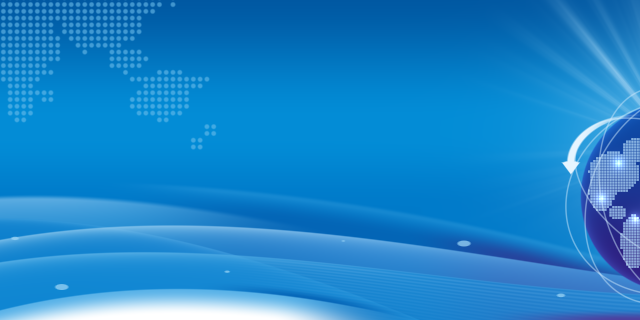
Write a Shadertoy shader that draws this background.

```glsl
// Blue banner: dotted world map, flowing light ribbons and a glowing globe at the right.

float hash(float n) {
    n = fract(n * 0.1031);
    n *= n + 33.33;
    return fract(n * (n + n));
}

float noise(float x) {
    float f = fract(x);
    return mix(hash(floor(x)), hash(floor(x) + 1.0), f * f * (3.0 - 2.0 * f));
}

// Ellipse with centre e.xy and radii e.zw: positive inside
float blob(vec2 p, vec4 e) { return 1.0 - length((p - e.xy) / e.zw); }

float cubic(float x, vec4 k) { return k.x + x * (k.y + x * (k.z + x * k.w)); }

float easternLand(vec2 p) {
    float m = max(blob(p, vec4(0.22, 1.0, 0.34, 0.08)), blob(p, vec4(0.31, 0.93, 0.135, 0.11)));
    m = max(m, blob(p, vec4(0.07, 0.86, 0.13, 0.14)));
    m = max(m, blob(p, vec4(0.065, 0.73, 0.06, 0.12)));
    m = max(m, blob(p, vec4(0.148, 0.70, 0.02, 0.04)));
    m = max(m, blob(p, vec4(0.40, 0.81, 0.08, 0.04)));
    m = max(m, blob(p, vec4(0.53, 0.745, 0.13, 0.04)));
    m = max(m, blob(p, vec4(0.50, 0.68, 0.115, 0.06)));
    m = max(m, blob(p, vec4(0.65, 0.59, 0.022, 0.03)));
    return max(m, blob(p, vec4(0.61, 0.55, 0.03, 0.02)));
}

float westernLand(vec2 p) {
    float m = max(blob(p, vec4(1.92, 0.46, 0.08, 0.065)), blob(p, vec4(1.88, 0.40, 0.04, 0.06)));
    m = max(m, blob(p, vec4(1.99, 0.53, 0.045, 0.04)));
    m = max(m, blob(p, vec4(1.93, 0.335, 0.025, 0.025)));
    return max(m, blob(p, vec4(1.98, 0.245, 0.04, 0.085)));
}

// Ribbon lit at its crest, fading with depth d below it
float ribbon(float d, float fade, float px) {
    return smoothstep(-px, px, d) * exp(-max(d, 0.0) / fade);
}

void mainImage(out vec4 fragColor, in vec2 fragCoord) {
    vec2 p = fragCoord / iResolution.y;
    p.x *= 2.0 * iResolution.y / iResolution.x;
    float px = 1.0 / iResolution.y;

    // Sky
    vec3 col = mix(vec3(0.0, 0.48, 0.79), vec3(0.01, 0.55, 0.84), smoothstep(0.35, 0.58, p.y));
    col = mix(col, vec3(0.0, 0.34, 0.63), smoothstep(0.62, 1.04, p.y));

    // Light rays fanning out behind the globe
    vec2 v = p - vec2(2.115, 0.54);
    float angle = atan(v.y, -v.x), reach = length(v);
    float streak = pow(noise(angle * 16.0 + 40.0), 2.0) * (0.5 + noise(angle * 47.0 + 90.0));
    float upward = exp(-pow((angle - 0.9) / 0.3, 2.0));
    float rays = streak * (0.1 + 0.65 * upward) * smoothstep(0.78, 0.2, reach);
    col = mix(col, vec3(0.58, 0.80, 0.94), clamp(rays + 0.55 * exp(-reach * reach * 9.0), 0.0, 0.85));

    // Dotted map
    vec2 cell = (floor(p / 0.0212) + 0.5) * 0.0212;
    float dotMask = smoothstep(px, -px, length(p - cell) - 0.0072);
    float ragged = 0.25 * hash(dot(floor(p / 0.0212), vec2(7.0, 57.0)));
    col = mix(col, vec3(0.42, 0.74, 0.92), 0.6 * dotMask * step(ragged, easternLand(cell)));

    // Rear ribbon with deep blue to indigo shade
    float d = cubic(p.x, vec4(0.43, 0.02, -0.077, 0.0)) - p.y;
    vec3 shade = mix(vec3(0.01, 0.38, 0.70), vec3(0.17, 0.22, 0.58), smoothstep(1.25, 1.65, p.x));
    col = mix(col, shade, 0.85 * smoothstep(0.0, 0.07, d) * smoothstep(0.3, 0.9, p.x));
    col = mix(col, vec3(0.35, 0.70, 0.91), 0.35 * ribbon(d, 0.02, 3.0 * px) * smoothstep(0.3, 0.7, p.x));

    // Pale crest at the left
    d = cubic(p.x, vec4(0.382, 0.04, -0.19, 0.046)) - p.y;
    col = mix(col, vec3(0.50, 0.75, 0.92), 0.75 * ribbon(d, 0.12, 3.0 * px) * smoothstep(1.1, 0.1, p.x));

    // Falling ribbon
    d = cubic(p.x, vec4(0.318, -0.01, -0.23, 0.04)) - p.y;
    col = mix(col, vec3(0.03, 0.49, 0.80), 0.8 * smoothstep(-px, px, d));
    col = mix(col, vec3(0.45, 0.75, 0.93), 0.4 * ribbon(d, 0.012, px));

    // Bright middle ribbon
    d = cubic(p.x, vec4(0.25, 0.18, -0.2, 0.04)) - p.y;
    col = mix(col, vec3(0.26, 0.59, 0.87), 0.8 * ribbon(d, 0.25, px) * smoothstep(0.1, 1.2, p.x));
    col = mix(col, vec3(0.70, 0.87, 0.97), 0.65 * ribbon(d, 0.024, px) * smoothstep(2.2, 0.5, p.x));

    // Lower ribbon with fine parallel threads
    d = cubic(p.x, vec4(0.18, 0.15, -0.2, 0.05)) - p.y;
    col = mix(col, vec3(0.08, 0.55, 0.84), 0.6 * smoothstep(-px, px, d));
    col = mix(col, vec3(0.50, 0.78, 0.94), 0.6 * ribbon(d, 0.022, px) * smoothstep(1.6, 0.3, p.x));
    float thread = 0.5 + 0.5 * cos(6.2832 * d / (0.006 + 0.003 * p.x));
    col = mix(col, vec3(0.48, 0.73, 0.93), 0.24 * thread * ribbon(d, 0.09, px) * smoothstep(0.65, 1.1, p.x));
    col = mix(col, vec3(0.30, 0.25, 0.62), smoothstep(0.035, 0.0, p.y) * smoothstep(1.5, 1.95, p.x));

    // White swell with a dark edge
    d = cubic(p.x, vec4(0.03, 0.25, -0.25, 0.03)) - p.y;
    col = mix(col, vec3(0.0, 0.36, 0.69), 0.8 * smoothstep(-0.03, 0.0, d) * smoothstep(0.6, 0.95, p.x) * smoothstep(1.35, 1.0, p.x));
    vec3 swell = mix(vec3(0.35, 0.70, 0.91), vec3(1.0), smoothstep(0.0, 0.08, d));
    col = mix(col, swell, smoothstep(-px, px, d) * smoothstep(1.35, 0.85, p.x));

    // Drifting ovals
    vec3 ovals[6] = vec3[6](vec3(0.047, 0.255, 0.015), vec3(0.193, 0.103, 0.024), vec3(0.71, 0.151, 0.011),
        vec3(1.073, 0.247, 0.008), vec3(1.45, 0.239, 0.024), vec3(1.753, 0.077, 0.016));
    for (int i = 0; i < 6; i++) {
        float inside = blob(p, vec4(ovals[i].xy, ovals[i].z * vec2(1.0, 0.45)));
        col = mix(col, vec3(0.60, 0.83, 0.96), 0.75 * clamp(inside * ovals[i].z * 0.45 / px, 0.0, 1.0));
    }

    // Globe with dotted land
    vec2 g = p - vec2(2.113, 0.385);
    float rim = length(g) - 0.298;
    vec3 ball = mix(vec3(0.18, 0.10, 0.48), vec3(0.05, 0.28, 0.64), smoothstep(0.1, 0.65, p.y));
    ball += vec3(0.06, 0.14, 0.18) * exp(min(rim, 0.0) / 0.02);
    vec2 tile = (floor(p / 0.0085) + 0.5) * 0.0085;
    float speck = smoothstep(px, -px, length(p - tile) - 0.0037);
    ball = mix(ball, vec3(0.66, 0.82, 0.95), (0.25 + 0.55 * speck) * step(0.0, westernLand(tile)));
    col = mix(col, ball, smoothstep(px, -px, rim));

    // Orbits and city sparks
    for (int i = 0; i < 4; i++) {
        float turn = 0.35 + 0.75 * float(i);
        vec2 q = mat2(cos(turn), -sin(turn), sin(turn), cos(turn)) * g;
        vec2 r = vec2(0.35, 0.30 - 0.035 * float(i));
        float f = length(q / r);
        float away = abs(f - 1.0) * f / max(length(q / (r * r)), 0.001);
        col = mix(col, vec3(0.80, 0.91, 0.99), 0.5 * smoothstep(0.0045, 0.0, away));
        vec2 city = vec2(1.88 + 0.053 * float(i), 0.38 + 0.11 * cos(2.2 * float(i) - 2.2) * step(0.5, float(i)));
        col += vec3(0.6, 0.7, 0.8) * exp(-length(p - city) / 0.011);
    }

    // Curved arrow pointing down
    vec2 a = p - vec2(2.0, 0.49);
    float band = abs(length(a / vec2(0.216, 0.15)) - 1.0) * 0.17 - mix(0.003, 0.009, smoothstep(0.0, -0.2, a.x));
    float arrow = smoothstep(px, -px, band) * step(0.0, a.y) * smoothstep(0.03, -0.19, a.x);
    vec2 h = p - vec2(1.784, 0.455);
    float head = max(abs(h.x) - 0.75 * h.y, h.y - 0.045 + 0.3 * abs(h.x));
    col = mix(col, vec3(0.90, 0.96, 1.0), max(arrow, smoothstep(px, -px, head)));

    fragColor = vec4(clamp(col, 0.0, 1.0), 1.0);
}
```
